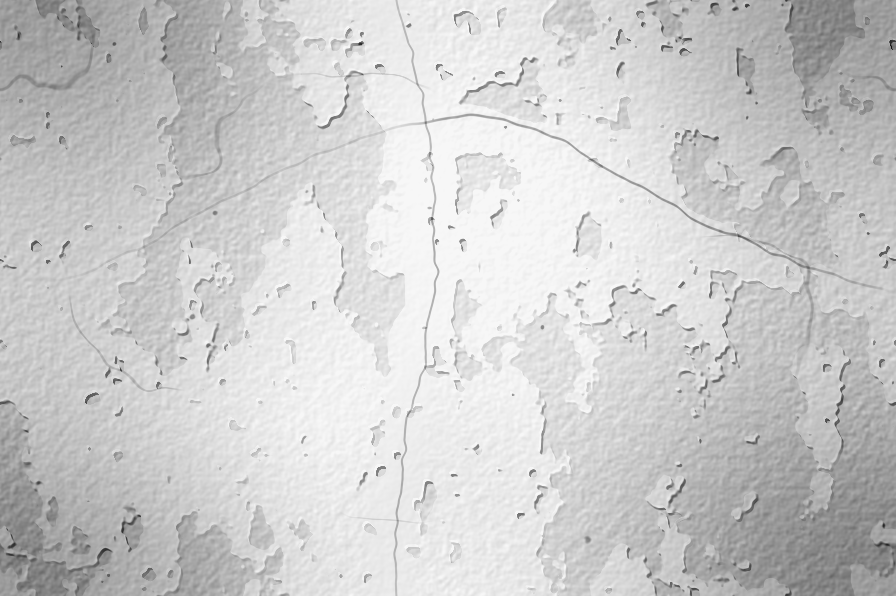
Give the GLSL for this texture, as a WebGL 2 fragment shader.

```glsl
#version 300 es
precision highp float;
// Pale weathered plaster: flaking paint with ragged vertical patches, fine grain,
// hairline cracks and darker borders. Wrapping value noise is thresholded into
// paint and bare wall; offset samples of that mask give shadows and bright lips.
uniform vec2 u_resolution;
out vec4 fragColor;

const float TAU = 6.28318;

float hash(vec2 p) {
  return fract(sin(dot(p, vec2(127.1, 311.7))) * 43758.5453);
}

// Value noise that repeats over the unit square; cells must be whole numbers.
float noise(vec2 uv, vec2 cells, float seed) {
  vec2 p = uv * cells, i = floor(p), f = fract(p);
  f = f * f * (3.0 - 2.0 * f);
  vec2 a = mod(i, cells) + seed, b = mod(i + 1.0, cells) + seed;
  return mix(mix(hash(a), hash(vec2(b.x, a.y)), f.x),
             mix(hash(vec2(a.x, b.y)), hash(b), f.x), f.y);
}

// 0 in the middle of the canvas, 1 on its borders, smooth across the seam.
vec2 borderness(vec2 uv) {
  vec2 s = sin(0.5 * TAU * (uv - 0.5));
  return s * s;
}

float wobble(float t, float seed) {
  return noise(vec2(0.5, t), vec2(1, 13), seed) - 0.5
       + 0.4 * (noise(vec2(0.5, t), vec2(1, 57), seed) - 0.5);
}

// Signed offsets from the upright crack (x) and the arching crack (y).
vec2 crackOffsets(vec2 uv) {
  float x = 0.465 + 0.022 * sin(TAU * (uv.y - 0.35)) + 0.011 * wobble(uv.y, 3.0);
  float y = 0.66 + 0.14 * cos(TAU * (uv.x - 0.5)) + 0.016 * wobble(uv.x, 8.0);
  return uv - vec2(x, y);
}

// 1 where the paint holds, 0 where it has flaked off.
float paint(vec2 uv) {
  vec2 warp = vec2(noise(uv, vec2(17, 12), 21.0), noise(uv, vec2(17, 12), 34.0)) - 0.5;
  vec2 p = uv + warp * vec2(0.022, 0.03);
  float field = 0.46 * noise(p, vec2(9, 4), 1.0)
              + 0.30 * noise(p, vec2(23, 7), 5.0)
              + 0.20 * noise(p, vec2(49, 18), 11.0)
              + 0.11 * noise(p, vec2(93, 51), 17.0)
              + 0.06 * noise(uv, vec2(181, 121), 23.0) - 0.48;
  field += 0.16 * (noise(uv, vec2(4, 3), 41.0) - 0.5);

  // The low corners are the most worn; smooth bands along the cracks stay whole.
  float low = pow(0.5 + 0.5 * cos(TAU * (uv.y - 0.12)), 3.0);
  field -= 0.17 * borderness(uv).x * low;
  vec2 d = crackOffsets(uv);
  float arch = smoothstep(0.42, 0.5, uv.x) * smoothstep(1.0, 0.85, uv.x);
  field += 0.28 * (1.0 - smoothstep(0.015, 0.035, abs(d.x + 0.006)));
  field += 0.25 * arch * (1.0 - smoothstep(0.02, 0.05, abs(d.y + 0.025)));

  // Small chips.
  float chips = 0.7 * noise(p, vec2(61, 29), 51.0) + 0.3 * noise(uv, vec2(131, 89), 57.0) - 0.2;
  return smoothstep(-0.012, 0.012, min(field, chips));
}

float grain(vec2 uv) {
  return 0.6 * noise(uv, vec2(201, 134), 61.0) + 0.5 * noise(uv, vec2(107, 71), 67.0)
       + 0.3 * noise(uv, vec2(307, 204), 71.0);
}

float hairline(float d, float width) {
  return 1.0 - smoothstep(0.2 * width, width, abs(d));
}

void main() {
  vec2 uv = gl_FragCoord.xy / u_resolution;
  vec2 border = borderness(uv);

  // Broad light, darkest in the corners.
  float tone = 0.96 - 0.17 * pow(border.x, 1.5) - 0.06 * border.y * border.y
             - 0.13 * border.x * border.y;
  tone += 0.05 * (noise(uv, vec2(6, 4), 81.0) - 0.5);

  // Bare wall, shadows under the flakes and bright lips along them.
  float held = paint(uv), bare = 1.0 - held;
  float above = paint(uv + vec2(-0.0022, 0.0042));
  float below = paint(uv + vec2(0.0020, -0.0040));
  float lift = smoothstep(0.3, 0.75, noise(uv, vec2(14, 10), 91.0));
  tone *= 1.0 - bare * (0.075 + 0.10 * border.x * border.y);
  tone -= bare * above * (0.06 + 0.30 * lift);
  tone += 0.05 * held * (1.0 - below);

  // Grain lit from the upper left, rougher on the bare wall and near the borders.
  vec2 d = crackOffsets(uv);
  float smoothBand = 1.0 - smoothstep(0.015, 0.04, abs(d.x + 0.006));
  float relief = grain(uv) - grain(uv + vec2(-0.0022, 0.0033));
  float rough = 0.075 + 0.06 * bare + 0.07 * max(border.x, 0.6 * border.y);
  tone += relief * rough * (1.0 - 0.6 * smoothBand);

  // Cracks.
  float archFade = mix(0.10, 0.32, smoothstep(0.44, 0.5, uv.x)) * smoothstep(0.0, 0.2, uv.x)
                 * mix(1.0, 0.35, smoothstep(0.8, 1.0, uv.x)) * smoothstep(1.0, 0.97, uv.x);
  tone -= (0.16 + 0.16 * noise(uv, vec2(3, 7), 95.0)) * hairline(d.x, 0.0019);
  tone -= archFade * hairline(d.y, 0.0034);
  float vein = noise(uv, vec2(5, 4), 101.0) + 0.06 * noise(uv, vec2(43, 29), 103.0) - 0.5;
  tone -= 0.13 * smoothstep(0.5, 0.7, noise(uv, vec2(7, 5), 107.0)) * hairline(vein, 0.009);

  // A few dark pits.
  for (float k = 0.0; k < 6.0; k++) {
    vec2 q = uv - vec2(hash(vec2(k, 2.3)), hash(vec2(k, 7.9)));
    q = (q - round(q)) * vec2(1.5, 1.0);
    float radius = 0.004 + 0.005 * hash(vec2(k, 4.1));
    tone -= 0.3 * (1.0 - smoothstep(0.3 * radius, radius, length(q) + 0.003 * relief));
  }

  fragColor = vec4(vec3(clamp(tone, 0.0, 0.97)), 1.0);
}
```
